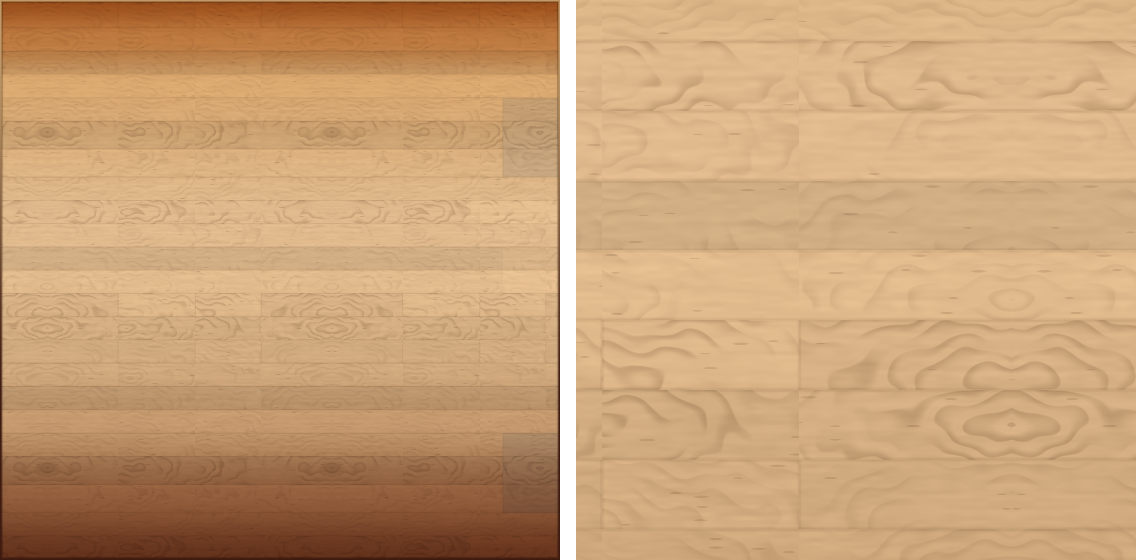
Left: the whole. Right: its middle third, enlarged.
A WebGL 1 fragment shader for this texture:

```glsl
precision highp float;
// Pale maple floor boards under a warm vertical light: amber above, brown below.
// A tile of fourteen rows repeats down and across; its first board is mirrored.
// Growth rings are contours of an ellipse field bent by layered sines.
uniform vec2 u_resolution;

float hash(vec2 p) {
  return fract(sin(dot(p, vec2(12.99, 78.23))) * 4375.85);
}

float noise(vec2 p) {
  vec2 i = floor(p), f = fract(p);
  f = f * f * (3.0 - 2.0 * f);
  return mix(mix(hash(i), hash(i + vec2(1, 0)), f.x),
             mix(hash(i + vec2(0, 1)), hash(i + vec2(1, 1)), f.x), f.y);
}

// 1 when row equals n, otherwise 0
float isRow(float row, float n) {
  return 1.0 - step(0.5, abs(row - n));
}

// Vertical light, t runs from the top down
vec3 lightColor(float t) {
  vec3 c = mix(vec3(0.63, 0.32, 0.11), vec3(0.75, 0.48, 0.25), smoothstep(0.0, 0.07, t));
  c = mix(c, vec3(0.85, 0.66, 0.44), smoothstep(0.07, 0.15, t));
  c = mix(c, vec3(0.89, 0.74, 0.56), smoothstep(0.14, 0.40, t));
  c = mix(c, vec3(0.84, 0.69, 0.515), smoothstep(0.44, 0.64, t));
  c = mix(c, vec3(0.77, 0.60, 0.43), smoothstep(0.62, 0.76, t));
  c = mix(c, vec3(0.58, 0.37, 0.235), smoothstep(0.75, 0.90, t));
  return mix(c, vec3(0.40, 0.20, 0.11), smoothstep(0.88, 1.0, t));
}

// Growth rings: x along the board from the ring centre, f across it
float rings(float x, float f, float seed, float centre) {
  float bend = 0.35 * sin(x * 58.0 + seed) + 0.22 * sin(x * 127.0 + f * 5.0 + seed * 2.3)
             + 0.12 * sin(x * 241.0 - f * 9.0 + seed * 4.1);
  float h = length(vec2(x / 0.105, (f - centre) * 1.35)) * 3.8 + bend;
  float e = fract(h);
  return smoothstep(0.35, 0.88, e) * (1.0 - smoothstep(0.88, 1.0, e));
}

// Short dark pores scattered over a grid of cells
float flecks(vec2 p) {
  vec2 cell = floor(p), f = fract(p) - 0.5;
  f -= 0.4 * (vec2(hash(cell + 3.1), hash(cell + 7.7)) - 0.5);
  float size = 0.15 + 0.14 * hash(cell + 1.3);
  float d = length(f * vec2(1.0, 2.4));
  return step(0.86, hash(cell)) * (1.0 - smoothstep(size * 0.5, size, d));
}

void main() {
  vec2 p = gl_FragCoord.xy / u_resolution;
  float t = 1.0 - p.y;

  // Rows: two of the fourteen are a little wider
  float v = mod(t - 0.0911, 0.599);
  float y = v < 0.125 ? v / 0.0417
          : v < 0.2253 ? 3.0 + (v - 0.125) / 0.0501
          : 5.0 + (v - 0.2253) / 0.0415;
  y = min(y, 13.999);
  float row = floor(y), f = fract(y);

  // Three boards to each horizontal repeat, the first folded on its middle
  float u = mod(p.x + 0.0417, 0.508);
  float board = step(0.2526, u) + step(0.3906, u);
  float x = board < 0.5 ? abs(u - 0.1263) : board < 1.5 ? u - 0.27 : u - 0.375;

  // Odd boards at the right end
  float patchRow = isRow(row, 2.0) + isRow(row, 3.0) + isRow(row, 4.0);
  float endBoard = smoothstep(0.8975, 0.8985, p.x);
  float darkEnd = endBoard * patchRow;
  if (darkEnd > 0.5) {
    x = p.x - 0.965;
    board = 3.0;
  }

  // Tone of each row and board
  float jointed = isRow(row, 10.0) + isRow(row, 12.0);
  float tone = 0.985 + 0.03 * hash(vec2(row, 5.0));
  tone -= 0.07 * (isRow(row, 0.0) + isRow(row, 3.0) + isRow(row, 8.0));
  tone -= 0.025 * (isRow(row, 4.0) + isRow(row, 5.0) + isRow(row, 11.0));
  tone += (0.008 + 0.035 * jointed) * (hash(vec2(board, row)) - 0.5);
  tone += 0.03 * isRow(row, 6.0) * smoothstep(0.833, 0.834, p.x);
  tone += 0.025 * endBoard * (isRow(row, 8.0) + isRow(row, 9.0));
  tone -= 0.07 * darkEnd * (1.0 - 0.6 * isRow(row, 3.0));

  // Grain: bold figure in a few rows, faint elsewhere
  float figured = isRow(row, 3.0) + isRow(row, 6.0) + isRow(row, 10.0) + isRow(row, 11.0);
  float seed = row * 2.17 + board * 1.7;
  float centre = 0.5 + 0.35 * isRow(row, 10.0) - 0.1 * isRow(row, 3.0)
               + (1.0 - figured) * (hash(vec2(row, 9.0)) * 1.6 - 0.8);
  float broken = smoothstep(0.2, 0.7, noise(vec2(x * 34.0 + seed * 7.0, y * 3.0)));
  float fade = 1.0 - 0.6 * smoothstep(0.07, 0.14, abs(x));
  float grain = rings(x, f, seed, centre) * broken * mix(0.055, 0.125 * fade, figured);
  float heart = length(vec2(x / 0.032, (f - 0.42) / 0.3));
  grain += 0.12 * isRow(row, 3.0) * step(board, 0.5) * (1.0 - smoothstep(0.3, 1.0, heart));
  grain += 0.045 * (noise(vec2(x * 24.0 + seed, y * 13.0)) - 0.5);
  grain += 0.035 * (noise(vec2(x * 110.0 + seed, y * 19.0)) - 0.5);
  grain += 0.10 * flecks(vec2(x * 46.0 + seed * 9.0, y * 5.0));

  // Seams between rows and butt joints between boards
  float seam = 1.0 - smoothstep(0.0004, 0.002, min(f, 1.0 - f) * 0.042);
  float buttGap = min(abs(u - 0.2526), min(abs(u - 0.3906), min(u, 0.508 - u)));
  float butt = (1.0 - smoothstep(0.0004, 0.0018, buttGap)) * jointed;
  butt += (1.0 - smoothstep(0.0004, 0.0018, abs(p.x - 0.898))) * patchRow;
  vec3 color = lightColor(t) * tone;
  color *= 1.0 - vec3(0.85, 1.0, 1.15) * (grain + 0.06 * seam + 0.05 * butt);
  color = mix(color, vec3(dot(color, vec3(0.35, 0.5, 0.15))), 0.12 * darkEnd);

  // Thin frame: tan above, dark below, with a shaded inner line
  float edge = min(min(p.x, 1.0 - p.x), min(p.y, t));
  color *= 1.0 - 0.28 * (1.0 - smoothstep(0.003, 0.007, edge));
  vec3 frame = mix(vec3(0.76, 0.60, 0.40), vec3(0.25, 0.10, 0.06), smoothstep(0.05, 0.75, t));
  color = mix(frame, color, smoothstep(0.0018, 0.0038, edge));
  gl_FragColor = vec4(color, 1.0);
}
```
